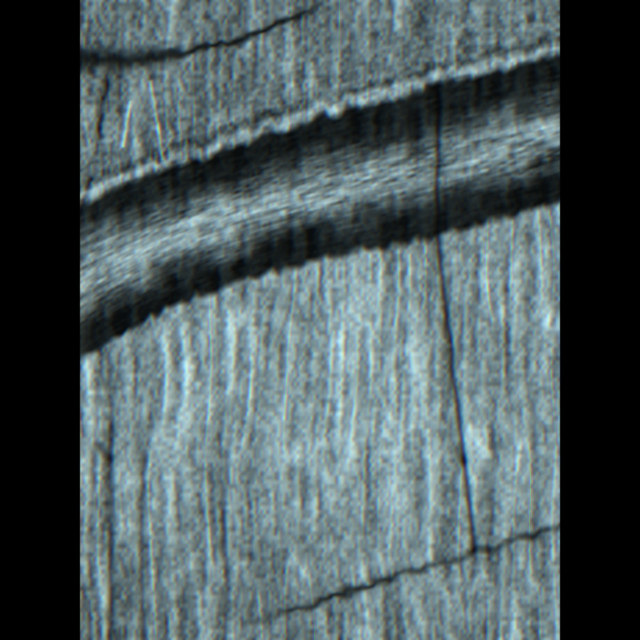
A WebGL 2 fragment shader for this texture:

```glsl
#version 300 es
precision highp float;
// Micrograph of fibrous tissue: a pale vertical grain crossed by a dark curved band
// with a bright core. Stretched value noise makes the fibres, polynomial curves
// place the band and cracks, and a sideways channel shift adds colour fringes.
uniform vec2 u_resolution;
out vec4 fragColor;

const float LEFT = 0.125;
const float RIGHT = 0.875;

float hash(vec2 p) {
  return fract(sin(dot(p, vec2(127.1, 311.7))) * 43758.5453);
}

float noise(vec2 p) {
  vec2 i = floor(p), f = fract(p);
  f = f * f * (3.0 - 2.0 * f);
  return mix(mix(hash(i), hash(i + vec2(1, 0)), f.x),
             mix(hash(i + vec2(0, 1)), hash(i + vec2(1, 1)), f.x), f.y);
}

// Signed noise, about -1 to 1
float snoise(vec2 p) { return 2.0 * noise(p) - 1.0; }

// Soft ridge around zero distance
float ridge(float d, float width) { return exp(-d * d / (width * width)); }

float segmentDistance(vec2 p, vec2 a, vec2 b) {
  vec2 pa = p - a, ba = b - a;
  return length(pa - ba * clamp(dot(pa, ba) / dot(ba, ba), 0.0, 1.0));
}

float upperEdge(float t) { return 0.681 + t * (0.30 - 0.07 * t); }
float lowerEdge(float t) { return 0.4375 + t * (0.533 + t * (-0.594 + 0.311 * t)); }

// Vertical strands, wavering sideways, over fine grain
float fibres(vec2 p) {
  p.x += 0.010 * snoise(p * vec2(9.0, 7.0));
  float s = 0.10 * snoise(p * vec2(125.0, 9.0));
  s += 0.07 * snoise(p * vec2(62.0, 4.0) + 17.0);
  s += 0.07 * snoise(p * vec2(190.0, 28.0) + 41.0);
  s += 0.13 * ridge(snoise(p * vec2(48.0, 5.0) + 73.0), 0.16);
  return s;
}

float grain(vec2 p) {
  return 0.09 * snoise(p * vec2(230.0, 150.0)) + 0.06 * snoise(p * vec2(120.0, 75.0) + 9.0);
}

// Streaks running along the band; v is the distance across it
float streaks(float x, float v) {
  return 0.5 * snoise(vec2(x * 26.0, v * 120.0)) + 0.5 * snoise(vec2(x * 70.0, v * 210.0) + 31.0);
}

// Brightness inside the band, with v from 0 (lower edge) to 1 (upper edge)
float bandTone(vec2 p, float v, float t) {
  float wave = v + 0.06 * snoise(p * vec2(28.0, 22.0)) + 0.04 * snoise(p * vec2(90.0, 30.0));
  float top = mix(0.87, 0.78, smoothstep(0.0, 0.5, t));
  float core = smoothstep(0.12, 0.44, wave) * (1.0 - smoothstep(top - 0.27, top + 0.08, wave));
  float patches = 0.75 + 0.4 * noise(p * vec2(13.0, 16.0));
  float glow = 0.10 * ridge(v - 0.48, 0.12) * (1.0 - 0.7 * ridge(t - 0.68, 0.13));
  float tone = 0.09 + core * (0.37 * patches + glow);
  tone += (0.04 + 0.20 * core) * streaks(p.x, v * 0.23);
  return tone + (0.25 + 0.5 * core) * grain(p) + 0.05 * snoise(p * vec2(95.0, 16.0));
}

// Multiplier for the cracks, dark strands and specks
float cracks(vec2 p, float t) {
  float wobble = 0.006 * snoise(p * 35.0) + 0.004 * snoise(p * 90.0);
  float upper = p.y - (0.905 + t * (0.4 * t - 0.03)) + wobble;
  float dark = 0.75 * ridge(upper, mix(0.017, 0.007, smoothstep(0.05, 0.25, t)))
             * (1.0 - smoothstep(0.42, 0.54, t));
  float lower = p.y - (0.03 + 0.30 * (p.x - 0.39)) + wobble;
  dark += 0.55 * ridge(lower, 0.007) * smoothstep(0.36, 0.45, p.x) * (0.5 + 0.8 * noise(p * 30.0));
  float seam = p.x - 0.684 - 0.11 * max(0.64 - p.y, 0.0) + 0.003 * snoise(p * vec2(5.0, 24.0));
  dark += 0.58 * ridge(seam, 0.0045) * smoothstep(0.11, 0.15, p.y) * (1.0 - smoothstep(0.84, 0.88, p.y));
  // Three faint strands at the lower left
  for (int i = 0; i < 3; i++) {
    float k = float(i);
    float x = 0.176 + 0.048 * k + 0.04 * k * (k - 1.0) + 0.004 * snoise(vec2(k * 7.0, p.y * 11.0));
    dark += 0.36 * ridge(p.x - x, 0.005) * (1.0 - smoothstep(0.28, 0.46 - 0.07 * k, p.y));
  }
  dark += 0.5 * ridge(segmentDistance(p, vec2(0.157, 0.303), vec2(0.170, 0.285)), 0.008);
  dark += 0.35 * ridge(segmentDistance(p, vec2(0.714, 0.297), vec2(0.722, 0.280)), 0.008);
  return 1.0 - min(dark, 0.88);
}

float tissue(vec2 p) {
  float t = (p.x - LEFT) / (RIGHT - LEFT);
  float jag = 0.006 * snoise(vec2(p.x * 85.0, p.y * 12.0)) + 0.004 * snoise(p * 45.0);
  float hi = upperEdge(t), lo = lowerEdge(t);
  float above = p.y - hi + jag, below = lo - p.y + jag;

  // Plain grain under the band, mottled grain and scratches over it
  float field = 0.50 + fibres(p) + grain(p) + 0.05 * ridge(length(p - vec2(0.55, 0.35)), 0.3);
  field -= 0.07 * smoothstep(0.30, 0.0, p.y) + 0.04 * smoothstep(0.35, 0.13, p.x);
  float along = streaks(p.x, p.y - hi);
  float mottled = 0.41 + 0.75 * fibres(p) + 1.1 * grain(p) + 0.09 * along * smoothstep(0.2, 0.0, above);
  mottled += 0.16 * ridge(above - 0.014, 0.007) - 0.12 * ridge(above - 0.030, 0.007);
  mottled += 0.3 * ridge(segmentDistance(p, vec2(0.235, 0.872), vec2(0.254, 0.752)), 0.003);
  mottled += 0.3 * ridge(segmentDistance(p, vec2(0.203, 0.84), vec2(0.192, 0.772)), 0.003);
  mottled -= 0.2 * ridge(segmentDistance(p, vec2(0.168, 0.88), vec2(0.143, 0.72)), 0.005);

  float tone = bandTone(p, (p.y - lo) / (hi - lo), t);
  tone = mix(tone, mottled, smoothstep(-0.006, 0.008, above));
  tone = mix(tone, field, smoothstep(-0.008, 0.010, below));
  return max(tone, 0.04) * cracks(p, t);
}

void main() {
  vec2 p = gl_FragCoord.xy / u_resolution;
  vec2 fringe = vec2(0.0022, 0.0008);
  vec3 tone = vec3(tissue(p - fringe), tissue(p), tissue(p + fringe));
  vec3 colour = tone * vec3(0.92, 1.07, 1.10) + vec3(0.0, 0.008, 0.008);
  float soft = 1.0 / u_resolution.x;
  float panel = smoothstep(LEFT - soft, LEFT + soft, p.x)
              * (1.0 - smoothstep(RIGHT - soft, RIGHT + soft, p.x));
  fragColor = vec4(clamp(colour, 0.0, 1.0) * panel, 1.0);
}
```
